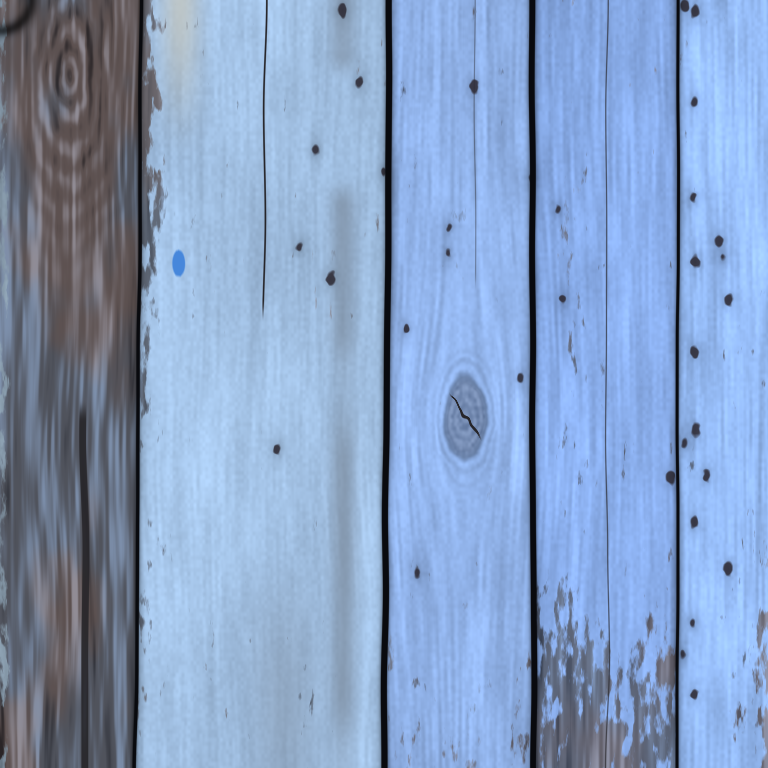
Reproduce this texture procedurally as a Shadertoy shader.

```glsl
// Five weathered vertical planks with peeling blue paint, dark gaps, a knot, cracks and nails.
#define GRAIN_FREQ 150.0
#define GRAIN_DEPTH 0.16
#define FLAKE_SOFTNESS 0.07
#define NAIL_COUNT 34
#define COLUMN_NAILS 9
#define KNOT_POS vec2(0.606, 0.456)
#define KNOT_SIZE vec2(0.029, 0.058)
#define SWIRL_POS vec2(0.092, 0.90)
#define SWIRL_SIZE vec2(0.045, 0.12)

const vec3 GAP_COLOR = vec3(0.035, 0.04, 0.055);
const vec3 DARK_WOOD = vec3(0.15, 0.145, 0.16);
const vec3 BROWN_WOOD = vec3(0.34, 0.325, 0.335);
const vec3 GREY_WOOD = vec3(0.53, 0.56, 0.62);
const vec3 PAINT[5] = vec3[5](vec3(0.49, 0.56, 0.62), vec3(0.63, 0.75, 0.885),
    vec3(0.56, 0.69, 0.90), vec3(0.54, 0.68, 0.92), vec3(0.59, 0.74, 0.97));
const vec4 GAP_X = vec4(0.176, 0.5, 0.695, 0.882);
const vec4 GAP_TILT = vec4(0.008, 0.007, -0.002, 0.001);
const vec4 GAP_HALF = vec4(0.0022, 0.004, 0.0038, 0.0019);

float hash(vec2 p) {
    vec3 q = fract(p.xyx * 0.1031);
    q += dot(q, q.yzx + 33.33);
    return fract((q.x + q.y) * q.z);
}

float noise(vec2 p) {
    vec2 i = floor(p), f = fract(p);
    f = f * f * (3.0 - 2.0 * f);
    return mix(mix(hash(i), hash(i + vec2(1, 0)), f.x),
               mix(hash(i + vec2(0, 1)), hash(i + vec2(1, 1)), f.x), f.y);
}

float fbm(vec2 p) {
    float sum = 0.0, amp = 0.53;
    for (int i = 0; i < 4; i++) {
        sum += amp * noise(p);
        p = p * 2.03 + 17.3;
        amp *= 0.5;
    }
    return sum;
}

float bell(float x, float center, float width) {
    float d = (x - center) / width;
    return exp(-d * d);
}

// Falls from one to zero as x rises from a to b
float fall(float a, float b, float x) { return 1.0 - smoothstep(a, b, x); }

// Thin wandering vertical split between two heights
float crack(vec2 p, float x, float low, float high, float halfWidth, float px) {
    float d = abs(p.x - x - 0.006 * (noise(vec2(x * 90.0, p.y * 7.0)) - 0.5));
    return fall(halfWidth - px, halfWidth + px, d) * smoothstep(low, low + 0.03, p.y) * fall(high - 0.03, high, p.y);
}

void mainImage(out vec4 fragColor, in vec2 fragCoord) {
    vec2 uv = fragCoord / iResolution.xy;
    float px = 0.75 / iResolution.y;

    // Plank index, distance from its left edge, gap coverage
    int plank = 0;
    float fromLeft = uv.x, gap = 0.0, shade = 0.0;
    for (int i = 0; i < 4; i++) {
        float d = uv.x - GAP_X[i] - GAP_TILT[i] * uv.y - 0.0025 * (noise(vec2(i * 9, uv.y * 9.0)) - 0.5);
        if (d > 0.0) { plank = i + 1; fromLeft = d; }
        float edge = abs(d) - GAP_HALF[i];
        gap = max(gap, fall(-px, px, edge));
        shade = max(shade, exp(-max(edge, 0.0) * 330.0));
    }
    float seed = float(plank) * 13.7;

    // Grain, bent around the knot
    vec2 kd = (uv - KNOT_POS) / KNOT_SIZE, g = uv;
    g.x -= kd.x * KNOT_SIZE.x / (1.0 + 0.44 * dot(kd, kd));
    g.x += 0.008 * (noise(vec2(uv.x * 14.0 + seed, uv.y * 5.0)) - 0.5);
    float fine = noise(vec2(g.x * GRAIN_FREQ * 1.5, g.y * 14.0 + seed));
    float fibre = fbm(vec2(g.x * GRAIN_FREQ * 0.5, g.y * 3.5 + seed));
    float speckle = noise(uv * vec2(260, 190)) - 0.5;
    float cloud = fbm(uv * vec2(11, 5) + seed);

    // Bare wood, with a curled figure atop the first plank
    vec2 sd = (uv - SWIRL_POS) / SWIRL_SIZE;
    float swirl = plank == 0 ? exp(-dot(sd, sd) * 0.55) : 0.0;
    float rings = 0.5 + 0.5 * sin(length(sd) * 19.0 + 9.0 * fbm(uv * vec2(24, 13)));
    float streak = fbm(vec2(g.x * 38.0, g.y * 2.6 + seed));
    float tone = mix(0.55 * streak + 0.45 * fibre, 0.25 + 0.4 * rings, swirl * 0.65) + 0.28 * (fine - 0.5);
    vec3 wood = mix(DARK_WOOD, BROWN_WOOD, smoothstep(0.2, 0.47, tone));
    wood = mix(wood, GREY_WOOD, smoothstep(0.47, 0.78, tone));
    wood *= mix(vec3(1.07, 0.98, 0.94), vec3(0.92, 1.0, 1.08), smoothstep(0.35, 0.6, cloud));

    // Paint and wear of each plank
    vec3 paint = PAINT[plank];
    float depth = plank == 1 ? 0.5 * GRAIN_DEPTH : GRAIN_DEPTH;
    paint *= 1.0 + depth * (fibre + fine - 1.0) + 0.06 * speckle + 0.2 * (cloud - 0.48);
    float wear = 0.2;
    if (plank == 0) wear = 0.48 + 0.7 * smoothstep(0.004, 0.03, uv.x);
    if (plank == 1) {
        wear += 0.48 * exp(-fromLeft * 45.0) * (0.35 + 0.65 * smoothstep(0.35, 0.65, uv.y));
        float stain = bell(uv.x, 0.447, 0.017) * smoothstep(0.3, 0.6, noise(vec2(3.0, uv.y * 6.0)))
            + 0.7 * bell(uv.x, 0.37, 0.045) * fall(0.1, 0.32, uv.y);
        paint = mix(paint, vec3(0.47, 0.53, 0.6), stain * (0.35 + 0.5 * cloud));
        paint = mix(paint, vec3(0.78, 0.79, 0.76), 0.75 * bell(uv.x, 0.235, 0.025) * smoothstep(0.78, 1.0, uv.y));
        float smear = bell(uv.x, 0.233, 0.009) * bell(uv.y, 0.657, 0.018);
        paint = mix(paint, vec3(0.28, 0.53, 0.86), smoothstep(0.35, 0.6, smear * (0.5 + fibre)));
    }
    if (plank == 2) wear += 0.12 * fall(0.0, 0.3, uv.y);
    if (plank == 3) wear += 0.36 * fall(0.02, 0.34, uv.y) + 0.11 * bell(uv.x, 0.745, 0.025);
    if (plank == 4) wear += 0.27 * smoothstep(0.93, 1.0, uv.x) * fall(0.05, 0.4, uv.y);
    float flake = 0.5 * (fbm(g * vec2(75, 26) + seed) + fbm(g * vec2(140, 40) - seed));
    float peeled = smoothstep(-FLAKE_SOFTNESS, FLAKE_SOFTNESS, wear + flake - 0.98);
    vec3 color = mix(paint, wood, peeled * (plank == 0 ? 1.0 : 0.8));

    // Oval knot with faint rings and a slanted split
    float kr = length(kd) + 0.25 * (fbm(uv * 38.0) - 0.5);
    float ring = 0.5 + 0.5 * sin(kr * 22.0);
    color = mix(color, vec3(0.4, 0.48, 0.62) + 0.07 * ring + 0.1 * speckle, 0.85 * fall(0.75, 0.95, kr));
    color *= 1.0 - 0.25 * bell(kr, 0.9, 0.09) - 0.09 * ring * bell(kr, 1.25, 0.25);
    float split = abs(kd.x * 0.75 + kd.y + 0.25 * noise(uv * 90.0) - 0.17) * KNOT_SIZE.y;
    float cracks = fall(0.0012, 0.0026 + px, split) * fall(0.55, 0.75, abs(kd.x));

    // Long splits along the grain
    cracks = max(cracks, crack(uv, 0.345, 0.58, 1.1, 0.0011, px));
    cracks = max(cracks, 0.45 * crack(uv, 0.618, 0.62, 1.1, 0.0007, px));
    cracks = max(cracks, 0.7 * crack(uv, 0.791, -0.1, 1.1, 0.0008, px));
    cracks = max(cracks, 0.9 * crack(uv, 0.109, -0.1, 0.48, 0.0045, px));
    color = mix(color, DARK_WOOD, cracks);

    // Nails: a column on the last plank, the rest scattered
    for (int i = 0; i < NAIL_COUNT; i++) {
        float n = float(i), r = hash(vec2(n, 4));
        vec2 pos = vec2(mix(0.2, 0.97, sqrt(hash(vec2(n, 1)))), hash(vec2(n, 2)));
        if (i < COLUMN_NAILS) pos = vec2(0.902, 0.075 + 0.11 * n) + vec2(0.004, 0.04) * r;
        float dist = length((uv - pos) * vec2(1, 0.65));
        if (dist > 0.03) continue;
        dist += 0.003 * (noise(uv * 170.0) - 0.5);
        color *= 1.0 - 0.3 * exp(-dist * 180.0);
        color = mix(color, vec3(0.19, 0.18, 0.22), 0.9 * fall(-0.001, 0.001 + px, dist - mix(0.0022, 0.0056, r)));
    }

    // Shadowed edges, open gaps, dark upper left corner
    color = mix(color * (1.0 - 0.4 * shade), GAP_COLOR, gap);
    color *= 1.0 - 0.65 * bell(length(uv - vec2(0, 1)), 0.04, 0.008);
    fragColor = vec4(clamp(color, 0.0, 1.0), 1.0);
}
```
